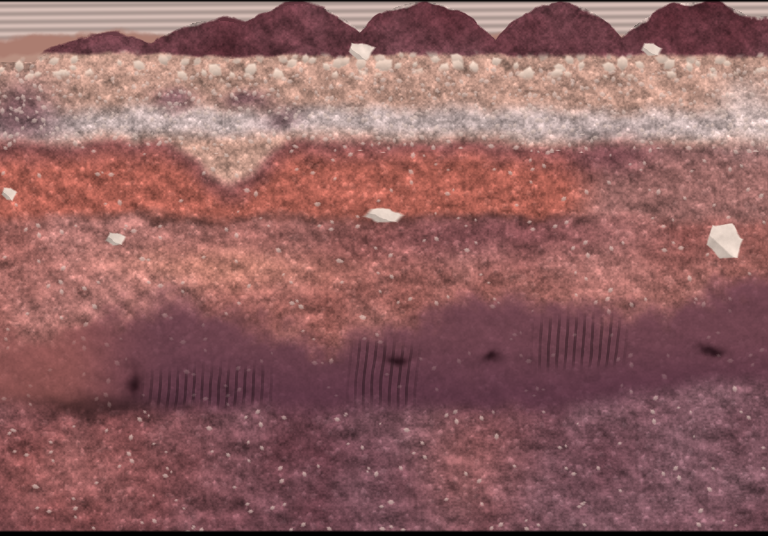
This texture is drawn by a Shadertoy shader. Its source:

```glsl
float hash(vec2 p) {
  return fract(sin(dot(p, vec2(127.1, 311.7))) * 43758.545);
}

float noise(vec2 p) {
  vec2 i = floor(p), f = fract(p);
  f *= f * (3. - 2. * f);
  return mix(mix(hash(i), hash(i + vec2(1, 0)), f.x),
    mix(hash(i + vec2(0, 1)), hash(i + 1.), f.x), f.y);
}

float fbm(vec2 p) {
  float sum = -.48, amp = .5;
  for (int i = 0; i < 5; i++) {
    sum += amp * noise(p);
    p = mat2(1.6, 1.2, -1.2, 1.6) * p + 7.3;
    amp *= .5;
  }
  return sum;
}

float blob(vec2 q, float x, float y, float rx, float ry) {
  vec2 d = (q - vec2(x, y)) / vec2(rx, ry);
  return exp(-dot(d, d));
}

float band(float v, float lo, float hi, float soft) {
  return smoothstep(lo - soft, lo + soft, v) - smoothstep(hi - soft, hi + soft, v);
}

// Angular stones on a jittered grid: x = coverage, y = shade
vec2 rubble(vec2 p, float scale, float density) {
  p *= scale;
  float soft = .05 + scale / iResolution.y;
  vec2 stone = vec2(0, 1);
  for (int k = 0; k < 9; k++) {
    vec2 id = floor(p) + vec2(k % 3, k / 3) - 1.;
    vec2 d = p - id - vec2(hash(id), hash(id + 5.3));
    float turn = 6.28 * hash(id + 9.1), size = .16 + .3 * hash(id + 1.9);
    vec2 r = abs(mat2(cos(turn), sin(turn), -sin(turn), cos(turn)) * d);
    float edge = max(max(r.x * .8, r.y * 1.2), .75 * (r.x + r.y)) - size;
    float cover = smoothstep(-soft, soft, -edge) * step(hash(id + 3.7), density);
    stone = mix(stone, vec2(1, .98 - .2 * d.y / size), cover);
  }
  return stone;
}

void mainImage(out vec4 fragColor, in vec2 fragCoord) {
  // q runs 0..1 with y downward; p keeps square proportions
  vec2 q = fragCoord / iResolution.xy;
  q.y = 1. - q.y;
  vec2 p = vec2(q.x * iResolution.x / iResolution.y, q.y);
  float broad = fbm(p * 7.), lumps = fbm(p * 24. + 4.);
  float relief = fbm(p * 38.) - fbm(p * 38. + vec2(.15, -.45));
  float grain = noise(p * 170.) + noise(p * 300.) - 1.;
  vec2 w = q + vec2(.05 * broad, .035 * broad + .025 * lumps);

  // Corrugated fence
  vec3 col = vec3(.79, .7, .67) * (.95 + .11 * sin((q.y + .012 * q.x) * 420.));
  col = mix(col, vec3(.67, .49, .44), smoothstep(.055, .07, w.y));

  // Spoil heaps: centre, crest height, half width
  vec3 heaps[7] = vec3[7](vec3(.14, .066, .11), vec3(.28, .038, .1), vec3(.39, .008, .09),
    vec3(.55, .004, .09), vec3(.73, .005, .08), vec3(.91, .003, .1), vec3(1, .03, .09));
  float crest = .115;
  for (int i = 0; i < 7; i++) {
    float slope = (q.x - heaps[i].x) / heaps[i].z;
    crest = min(crest, heaps[i].y + .065 * slope * slope);
  }
  col = mix(col, vec3(.4, .235, .26) + .22 * broad,
    smoothstep(-.003, .003, q.y - crest + .03 * lumps));

  // Pale fill with a grey lens and brown pockets
  vec3 pale = mix(vec3(.73, .57, .51), vec3(.74, .68, .68), .8 * band(w.y, .205, .255, .02));
  float pockets = blob(w, .02, .21, .05, .06) + blob(w, .23, .19, .025, .02)
    + blob(w, .32, .185, .03, .016) + .7 * blob(w, .37, .225, .03, .025);
  pale = mix(pale, vec3(.44, .31, .33), min(pockets, .85));
  col = mix(col, pale, smoothstep(.098, .108, q.y + .02 * lumps));

  // Red clay face beneath a sagging edge, debris at right
  float sag = .265 + .075 * blob(q, .3, q.y, .05, 1.);
  vec3 clay = mix(vec3(.51, .31, .31), vec3(.66, .37, .32), smoothstep(sag, sag + .06, w.y));
  clay = mix(clay, vec3(.58, .42, .41), .8 * smoothstep(.72, .8, w.x));
  col = mix(col, clay, smoothstep(sag - .012, sag + .018, w.y));
  col = mix(col, vec3(.43, .26, .28), .8 * blob(w, .79, .29, .06, .035));
  col = mix(col, vec3(.79, .7, .68), .8 * blob(w, .98, .21, .045, .055));

  // Crumbled orange ledge with a shadowed lip
  vec3 ledge = vec3(.63, .41, .385) + .22 * broad;
  ledge = mix(ledge, vec3(.79, .53, .46), .8 * blob(w, .29, .5, .13, .035));
  ledge = mix(ledge, vec3(.43, .25, .27), .75 * blob(w, .64, .44, .19, .045));
  col = mix(col, ledge, smoothstep(.39, .42, w.y));
  col *= 1. - .25 * band(w.y, .402, .416, .008) * band(q.x, .12, .75, .05);

  // Smooth purple cut with comb marks
  float top = .6 - .05 * smoothstep(.5, .9, q.x) + .035 * sin(q.x * 16. + 1.);
  float cut = smoothstep(top - .035, top + .035, w.y + .05 * lumps);
  vec3 purple = mix(vec3(.43, .265, .3), vec3(.36, .215, .265), smoothstep(.6, .76, w.y));
  col = mix(col, mix(vec3(.55, .33, .32), purple, smoothstep(.06, .22, w.x)), cut);
  float combs = band(q.x, .19, .35, .02) * band(w.y, .69, .76, .02)
    + band(q.x, .46, .54, .015) * band(w.y, .64, .76, .02)
    + band(q.x, .7, .81, .015) * band(w.y, .6, .68, .02);
  col *= 1. - .28 * combs * smoothstep(.1, .9, sin(q.x * 560. + 25. * q.y + 6. * broad));

  // Loose toe of the slope, undercut and holes
  float toe = smoothstep(.735, .785, w.y + .05 * smoothstep(.75, 1., q.x));
  float rust = blob(w, .08, .88, .19, .16) + .7 * blob(w, .62, .87, .07, .12);
  vec3 debris = mix(vec3(.43, .285, .315), vec3(.53, .31, .3), rust) + .2 * broad;
  col = mix(col, debris, toe) * (1. - .4 * blob(w, .12, .755, .09, .025));
  float holes = blob(w, .518, .67, .014, .012) + blob(w, .637, .67, .012, .01)
    + blob(w, .93, .655, .012, .008) + blob(w, .168, .71, .008, .025);
  col = mix(col, vec3(.13, .06, .08), .85 * holes);

  // Soil texture, calmer on the cut face
  float rough = step(crest, q.y) * (1. - .7 * cut * (1. - toe));
  col *= 1. + rough * (.75 * relief + .3 * lumps + .2 * grain);

  // Pebbles, pale chips and the rubble row
  vec2 s = rubble(p, 75., .28);
  col = mix(col, (col * 1.15 + .05) * s.y, .65 * s.x * rough * step(.11, q.y));
  s = rubble(p + 2.3, 95., .05 + .3 * band(q.y, .12, .27, .03));
  col = mix(col, vec3(.84, .74, .7) * s.y, .65 * s.x * rough * step(.12, q.y));
  s = rubble(p + 5.1, 38., .75);
  col = mix(col, vec3(.88, .79, .73) * s.y, .85 * s.x * band(q.y + .04 * broad, .103, .143, .009));

  // Larger pale blocks: centre and half size
  vec4 blocks[6] = vec4[6](vec4(.945, .45, .027, .036), vec4(.5, .402, .029, .013),
    vec4(.149, .447, .013, .013), vec4(.012, .361, .011, .013),
    vec4(.47, .094, .018, .018), vec4(.85, .09, .015, .013));
  for (int i = 0; i < 6; i++) {
    vec2 d = (q - blocks[i].xy + .012 * vec2(lumps, -lumps)) / blocks[i].zw;
    float edge = max(max(abs(d.x + .3 * d.y), abs(d.y)), .8 * abs(d.x - d.y)) - .85;
    float soft = 1.2 / iResolution.y / blocks[i].w;
    vec3 face = vec3(.92, .84, .79) * (1. - .18 * smoothstep(.3, .5, d.y - d.x) + .25 * relief);
    col = mix(face, col, smoothstep(-soft, soft, edge));
  }

  // Dark frame edges
  fragColor = vec4(clamp(col * band(q.y, .003, .991, .003), 0., 1.), 1);
}
```
